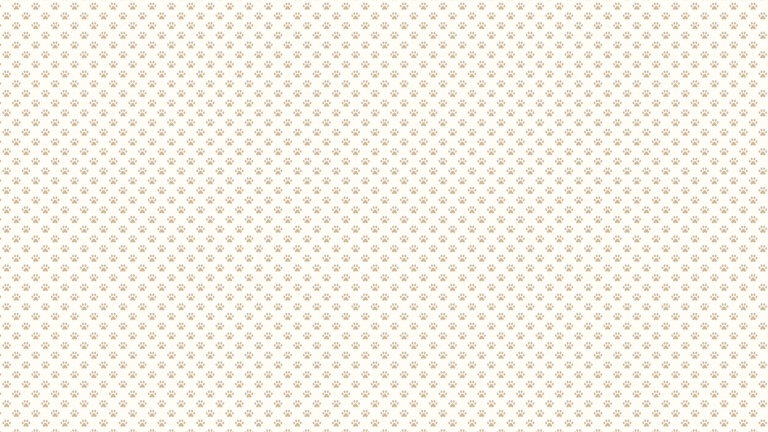
Give the GLSL for this pattern, as a WebGL 2 fragment shader.

```glsl
#version 300 es
precision highp float;

uniform vec2 u_resolution;
out vec4 fragColor;

#define REPEATS_DOWN 22.28
#define PHASE vec2(0.841, -0.045)
#define CREAM vec3(1.0, 0.992, 0.960)
#define TAN vec3(0.795, 0.720, 0.620)
#define SAMPLES 5
#define FILTER_WIDTH 1.25

// Approximate signed distance to an ellipse
float ellipse(vec2 p, vec2 radii) {
    return (length(p / radii) - 1.0) * min(radii.x, radii.y);
}

float smoothUnion(float a, float b, float k) {
    float h = max(k - abs(a - b), 0.0) / k;
    return min(a, b) - 0.25 * h * h * k;
}

vec2 rotate(vec2 p, float angle) {
    float c = cos(angle), s = sin(angle);
    return vec2(c * p.x - s * p.y, s * p.x + c * p.y);
}

// Paw print centred on the origin, mirrored about the vertical axis
float paw(vec2 p) {
    p.x = abs(p.x);
    float heel = length(p - vec2(0.0, -0.055)) - 0.072;
    float lobe = length(p - vec2(0.075, -0.125)) - 0.058;
    float pad = smoothUnion(heel, lobe, 0.06);
    float innerToe = ellipse(rotate(p - vec2(0.068, 0.122), 0.10), vec2(0.048, 0.068));
    float outerToe = ellipse(rotate(p - vec2(0.172, 0.012), 0.35), vec2(0.046, 0.064));
    return min(pad, min(innerToe, outerToe));
}

// Two square lattices offset by half a repeat
float pawLattice(vec2 p) {
    vec2 even = fract(p + 0.5) - 0.5;
    vec2 odd = fract(p) - 0.5;
    return paw(dot(even, even) < dot(odd, odd) ? even : odd);
}

void main() {
    float scale = REPEATS_DOWN / u_resolution.y;
    float softness = 0.5 * scale * FILTER_WIDTH / float(SAMPLES);

    // Average coverage over the pixel so the small toes stay smooth
    float coverage = 0.0;
    for (int j = 0; j < SAMPLES; j++) {
        for (int i = 0; i < SAMPLES; i++) {
            vec2 offset = (vec2(i, j) + 0.5) / float(SAMPLES) - 0.5;
            vec2 p = (gl_FragCoord.xy + offset * FILTER_WIDTH) * scale - PHASE;
            coverage += 1.0 - smoothstep(-softness, softness, pawLattice(p));
        }
    }
    coverage /= float(SAMPLES * SAMPLES);

    fragColor = vec4(mix(CREAM, TAN, coverage), 1.0);
}
```
